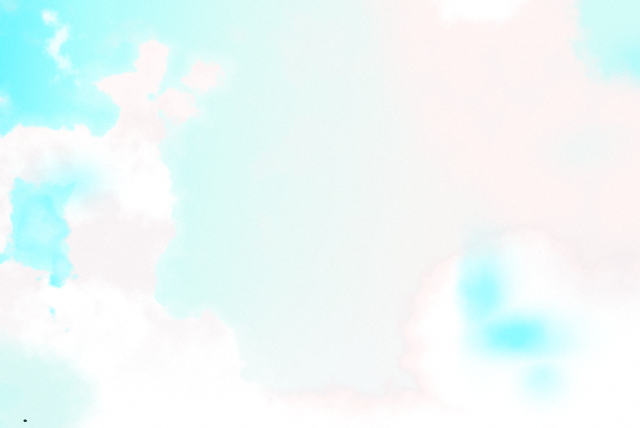
Reproduce this texture procedurally as a WebGL 1 fragment shader.

```glsl
precision highp float;
uniform vec2 u_resolution;

const vec3 WHITE = vec3(1.0);
const vec3 BLUSH = vec3(1.0, 0.955, 0.955);
const vec3 MAUVE = vec3(0.965, 0.94, 0.948);
const vec3 CYAN = vec3(0.56, 0.98, 1.0);
const vec3 PALE_CYAN = vec3(0.8, 0.99, 0.975);

float hash(vec2 p) {
  vec3 q = fract(vec3(p.xyx) * 0.1031);
  q += dot(q, q.yzx + 33.33);
  return fract((q.x + q.y) * q.z);
}

float noise(vec2 p) {
  vec2 i = floor(p);
  vec2 f = fract(p);
  f = f * f * (3.0 - 2.0 * f);
  float low = mix(hash(i), hash(i + vec2(1.0, 0.0)), f.x);
  float high = mix(hash(i + vec2(0.0, 1.0)), hash(i + 1.0), f.x);
  return mix(low, high, f.y);
}

// Layered noise centered on zero
float fbm(vec2 p) {
  float sum = -0.48;
  float amp = 0.5;
  for (int i = 0; i < 5; i++) {
    sum += amp * noise(p);
    p = mat2(1.6, 1.2, -1.2, 1.6) * p + 7.3;
    amp *= 0.5;
  }
  return sum;
}

// Approximate depth inside an ellipse, negative outside
float puff(vec2 p, vec2 center, vec2 radius) {
  return (1.0 - length((p - center) / radius)) * min(radius.x, radius.y);
}

// Soft elliptical falloff, 1 at the center
float glow(vec2 p, vec2 center, vec2 radius) {
  vec2 d = (p - center) / radius;
  return exp(-dot(d, d));
}

vec3 skyColor(vec2 p) {
  float t = p.x + 0.15 * (1.0 - p.y);
  vec3 c = mix(vec3(0.42, 0.965, 1.0), vec3(0.7, 0.995, 0.99), smoothstep(-0.05, 0.26, t));
  c = mix(c, vec3(0.86, 0.985, 0.97), smoothstep(0.18, 0.6, t));
  c = mix(c, vec3(0.928, 0.973, 0.963), smoothstep(0.48, 0.88, t));
  c = mix(c, vec3(0.97, 0.965, 0.96), smoothstep(0.8, 1.12, t));
  return mix(c, vec3(0.965, 0.975, 0.98), 0.7 * smoothstep(0.4, 0.08, p.y) * smoothstep(0.4, 0.7, p.x));
}

float leftCloud(vec2 p) {
  float d = puff(p, vec2(0.355, 0.85), vec2(0.042, 0.05));
  d = max(d, puff(p, vec2(0.30, 0.79), vec2(0.075, 0.045)));
  d = max(d, puff(p, vec2(0.325, 0.69), vec2(0.055, 0.13)));
  d = max(d, puff(p, vec2(0.414, 0.762), vec2(0.045, 0.034)));
  d = max(d, puff(p, vec2(0.482, 0.82), vec2(0.045, 0.04)));
  d = max(d, puff(p, vec2(0.28, 0.5), vec2(0.13, 0.21)));
  d = max(d, puff(p, vec2(0.14, 0.64), vec2(0.2, 0.07)));
  d = max(d, puff(p, vec2(-0.02, 0.56), vec2(0.065, 0.17)));
  d = max(d, puff(p, vec2(0.02, 0.3), vec2(0.11, 0.09)));
  d = max(d, puff(p, vec2(0.19, 0.22), vec2(0.24, 0.16)));
  d = max(d, puff(p, vec2(0.47, 0.165), vec2(0.115, 0.1)));
  return max(d, puff(p, vec2(0.35, 0.02), vec2(0.34, 0.13)));
}

float rightCloud(vec2 p) {
  float d = puff(p, vec2(1.2, 0.2), vec2(0.25, 0.26));
  d = max(d, puff(p, vec2(1.5, 0.13), vec2(0.36, 0.27)));
  d = max(d, puff(p, vec2(1.1, 0.0), vec2(0.5, 0.1)));
  return max(d, puff(p, vec2(0.75, -0.02), vec2(0.35, 0.11)));
}

void main() {
  vec2 p = gl_FragCoord.xy / u_resolution * vec2(1.5, 1.0);
  float broad = fbm(p * 5.0);
  float fine = fbm(p * 26.0 + 3.0);
  float curl = fbm(p * 13.0 + 31.0);
  vec2 warped = p + 0.04 * vec2(broad, fbm(p * 6.0 + 19.0));
  float ragged = 0.06 * fine + 0.035 * curl;

  // Sky with a slanting blush veil on the right
  vec3 color = skyColor(p + 0.05 * broad);
  float veil = p.x - 0.84 - 0.5 * (1.0 - p.y) + 0.12 * broad + ragged;
  float veilFade = smoothstep(0.3, 0.5, p.y);
  color = mix(color, BLUSH, 0.85 * veilFade * smoothstep(-0.06, 0.12, veil));
  color = mix(color, vec3(0.96), 0.35 * veilFade * smoothstep(0.0, 0.25, curl));

  // Upper right opening and the bright patch at the top
  float opening = puff(warped, vec2(1.52, 0.95), vec2(0.2, 0.16)) + 1.3 * ragged;
  color = mix(color, PALE_CYAN, 0.85 * smoothstep(-0.01, 0.06, opening));
  color = mix(color, CYAN, 0.4 * glow(warped, vec2(1.5, 0.85), vec2(0.07, 0.05)));
  color = mix(color, PALE_CYAN, 0.25 * glow(warped, vec2(1.37, 0.65), vec2(0.09, 0.05)));
  float bright = puff(warped, vec2(1.13, 1.0), vec2(0.11, 0.075)) + ragged;
  color = mix(color, WHITE, smoothstep(-0.01, 0.03, bright));

  // Right cloud, thin mauve rim and white below
  float right = rightCloud(warped) + ragged;
  vec3 rightTint = mix(BLUSH, WHITE, smoothstep(0.0, 0.07, right));
  color = mix(color, rightTint, smoothstep(-0.012, 0.02, right));
  color = mix(color, MAUVE, 0.6 * exp(-right * right * 9000.0));
  float shadow = glow(warped, vec2(1.42, 0.36), vec2(0.14, 0.07));
  color = mix(color, MAUVE, shadow * clamp(0.7 + 1.8 * curl, 0.0, 1.0));
  float gap = glow(warped, vec2(1.21, 0.215), vec2(0.11, 0.05));
  gap = max(gap, 0.75 * glow(warped, vec2(1.13, 0.31), vec2(0.065, 0.11)));
  gap = max(gap, 0.35 * glow(warped, vec2(1.28, 0.12), vec2(0.05, 0.05)));
  gap *= smoothstep(1.055, 1.1, p.x + 0.5 * ragged);
  color = mix(color, CYAN, clamp(gap * (0.9 + broad + 0.9 * curl), 0.0, 1.0));

  // Left cloud with mottled shading
  float left = leftCloud(warped) + ragged;
  float mottled = smoothstep(-0.1, 0.2, 0.6 * broad + 0.7 * curl + 0.4 * fine);
  vec3 leftTint = mix(WHITE, MAUVE, 0.75 * mottled * smoothstep(0.05, 0.35, p.y));
  leftTint = mix(leftTint, BLUSH, 0.6 * smoothstep(0.6, 0.8, p.y));
  color = mix(color, WHITE, 0.35 * smoothstep(-0.05, 0.0, left));
  color = mix(color, leftTint, smoothstep(-0.006, 0.009, left));
  float wisp = puff(warped, vec2(0.135, 0.9), vec2(0.03, 0.075)) + 1.5 * ragged;
  color = mix(color, WHITE, 0.8 * smoothstep(-0.01, 0.03, wisp));

  // Gaps in the left cloud and the hazy lower corner
  float hole = puff(warped, vec2(0.095, 0.48), vec2(0.06, 0.065));
  hole = max(hole, puff(warped, vec2(0.137, 0.38), vec2(0.03, 0.1))) + 1.2 * ragged;
  vec3 holeTint = mix(CYAN, WHITE, clamp(0.1 + 1.2 * curl, 0.0, 0.5));
  color = mix(color, holeTint, smoothstep(-0.005, 0.02, hole));
  color = mix(color, CYAN, 0.55 * glow(warped, vec2(0.16, 0.575), vec2(0.07, 0.05)));
  float haze = puff(warped, vec2(0.02, 0.06), vec2(0.22, 0.17)) + ragged;
  color = mix(color, vec3(0.84, 0.975, 0.96), 0.9 * smoothstep(-0.01, 0.08, haze));

  // Fine grain and a tiny dark speck
  color += 0.012 * (hash(floor(p * 340.0)) - 0.5);
  float speck = puff(p, vec2(0.059, 0.017), vec2(0.004, 0.003));
  color = mix(color, vec3(0.1, 0.25, 0.25), smoothstep(-0.001, 0.001, speck));
  gl_FragColor = vec4(clamp(color, 0.0, 1.0), 1.0);
}
```
